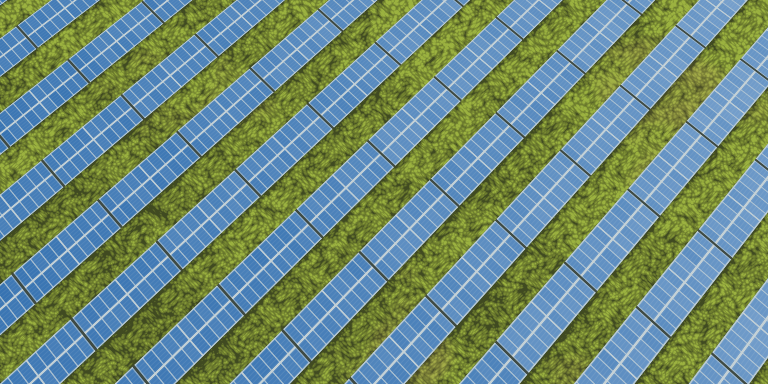
Give the GLSL for this pattern, as a Shadertoy shader.

```glsl
// Rows of blue solar panels running diagonally across a grass field, seen from the air.

// Ground plane: row and module coordinates share one perspective depth
const vec3 ROW_AXIS = vec3(1.0, -1.083, -0.078);
const vec3 MODULE_AXIS = vec3(0.570, 0.920, -1.118);
const vec2 DEPTH = vec2(0.299, -0.058);   // at the bottom edge, change upwards
const float FIRST_ROW = 5.0;
const float SEAM_SKEW = 0.155;            // squares the seams to the rows

// Panel layout, in fractions of a row pitch or a module length
const float ROW_HALF = 0.265;
const float PANELS = 10.0;
const float RIM_HALF = 0.009;
const float SPINE_HALF = 0.014;
const float FRAME_HALF = 0.0055;
const float SEAM_HALF = 0.011;
const float SHADOW_WIDTH = 0.085;

// Colours
const vec3 PANEL_DEEP = vec3(0.20, 0.44, 0.69);
const vec3 PANEL_PALE = vec3(0.44, 0.61, 0.79);
const vec3 FRAME = vec3(0.77, 0.82, 0.84);
const vec3 SEAM = vec3(0.20, 0.24, 0.20);
const vec3 GRASS_DARK = vec3(0.25, 0.29, 0.13);
const vec3 GRASS_MID = vec3(0.43, 0.49, 0.18);
const vec3 GRASS_LIGHT = vec3(0.61, 0.70, 0.25);
const vec3 GRASS_DRY = vec3(0.56, 0.52, 0.27);

vec2 hash2(vec2 p) {
    vec3 q = fract(p.xyx * vec3(0.1031, 0.1030, 0.0973));
    q += dot(q, q.yzx + 33.33);
    return fract((q.xx + q.yz) * q.zy);
}

// Cellular noise: distance to the nearest scattered point
float cellular(vec2 p) {
    vec2 cell = floor(p), local = fract(p);
    float nearest = 4.0;
    for (int y = -1; y <= 1; y++) {
        for (int x = -1; x <= 1; x++) {
            vec2 offset = vec2(x, y);
            vec2 d = offset + hash2(cell + offset + 200.0) - local;
            nearest = min(nearest, dot(d, d));
        }
    }
    return sqrt(nearest);
}

// Layered sines for broad patches, about -1 to 1
float patches(vec2 p) {
    float sum = 0.0, gain = 0.5;
    for (int i = 0; i < 4; i++) {
        sum += gain * sin(p.x + 1.7 * sin(p.y)) * cos(p.y - 1.3 * sin(p.x * 0.8));
        p = mat2(1.4, 1.2, -1.2, 1.4) * p + 2.3;
        gain *= 0.6;
    }
    return sum;
}

// Line of given half width that fades when thinner than a pixel
float stroke(float d, float halfWidth, float px) {
    float w = max(halfWidth, 0.5 * px);
    return halfWidth / w * (1.0 - smoothstep(w - 0.5 * px, w + 0.5 * px, abs(d)));
}

float pixelSize(float v) { return length(vec2(dFdx(v), dFdy(v))); }

vec3 grass(vec2 p, float across) {
    vec2 q = p + 0.008 * vec2(sin(p.y * 71.0), sin(p.x * 63.0));
    float patchy = patches(p * 7.0);
    float tone = 0.53 + 0.75 * (0.45 - cellular(q * 42.0)) + 0.85 * (0.45 - cellular(q * 105.0));
    tone += 0.22 * patchy + 0.10 * patches(p * 24.0);
    tone += 0.16 * (0.5 * p.x + p.y - 1.0);
    // Shadow below the lower edge of each row
    float gap = across < 0.0 ? across + 1.0 : across;
    tone -= 0.45 * (1.0 - smoothstep(ROW_HALF, ROW_HALF + SHADOW_WIDTH, gap));
    vec3 col = mix(GRASS_DARK, GRASS_MID, smoothstep(0.0, 0.5, tone));
    col = mix(col, GRASS_LIGHT, smoothstep(0.45, 1.0, tone));
    float dry = smoothstep(0.15, 0.7, patches(p.yx * 5.0 + 4.0));
    return mix(col, GRASS_DRY * (0.7 + 0.5 * tone), 0.45 * dry);
}

vec3 panels(vec2 p, float row, float across, float along, vec2 px) {
    float module = floor(along), inModule = fract(along);
    float slot = inModule * PANELS;
    float side = step(0.0, across);
    // Sky haze grows to the right; each module and panel differs a little
    float haze = 0.12 + 0.38 * p.x + 0.12 * p.y + 0.08 * patches(p * 4.0);
    haze += 0.16 * (hash2(vec2(row, module) + 40.0).x - 0.5);
    haze += 0.22 * (hash2(vec2(row * 2.0 + side, module * PANELS + floor(slot)) + 90.0).x - 0.5);
    vec3 col = mix(PANEL_DEEP, PANEL_PALE, clamp(haze, 0.0, 1.1));
    // Fine cell grid, panel frames, then the bolder rails
    float cellLine = abs(fract(across / ROW_HALF * 6.0) - 0.5) * ROW_HALF / 6.0;
    col = mix(col, FRAME, 0.16 * stroke(cellLine, 0.004, px.x));
    float frame = (fract(slot + 0.5) - 0.5) / PANELS;
    col = mix(col, FRAME, 0.75 * stroke(frame, FRAME_HALF, px.y));
    col = mix(col, FRAME, 0.80 * stroke(inModule - 0.5, 1.4 * FRAME_HALF, px.y));
    col = mix(col, FRAME, stroke(across, SPINE_HALF, px.x));
    col = mix(col, FRAME, 0.85 * stroke(abs(across) - ROW_HALF + RIM_HALF, RIM_HALF, px.x));
    float seam = fract(along + 0.5) - 0.5;
    col = mix(col, FRAME, 0.5 * stroke(seam, 2.0 * SEAM_HALF, px.y));
    return mix(col, SEAM, 0.9 * stroke(seam, SEAM_HALF, px.y));
}

void mainImage(out vec4 fragColor, in vec2 fragCoord) {
    vec2 p = fragCoord / iResolution.y;
    float depth = DEPTH.x + DEPTH.y * p.y;
    float u = dot(ROW_AXIS, vec3(p, 1.0)) / depth + FIRST_ROW;
    float v = dot(MODULE_AXIS, vec3(p, 1.0)) / depth;
    vec2 px = vec2(pixelSize(u), pixelSize(v));
    float row = floor(u + 0.5), across = u - row;
    float cover = 1.0 - smoothstep(-0.5 * px.x, 0.5 * px.x, abs(across) - ROW_HALF);
    vec3 field = grass(p, across);
    vec3 array = panels(p, row, across, v + SEAM_SKEW * across, px);
    fragColor = vec4(mix(field, array, cover), 1.0);
}
```
